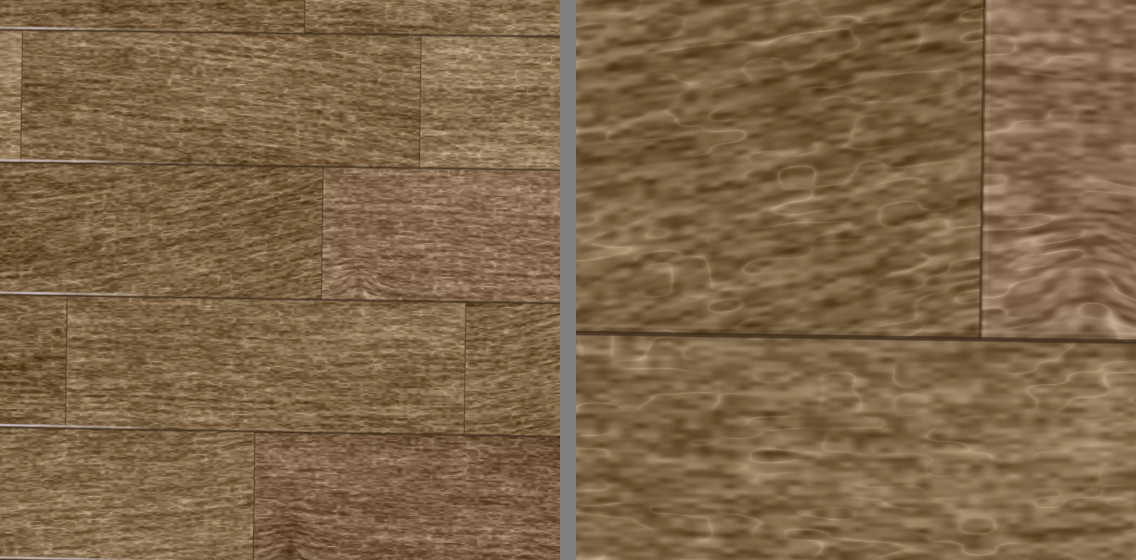
Left, the full canvas; right, a detail of the centre.
Write a WebGL 2 fragment shader that draws this texture.

```glsl
#version 300 es
precision highp float;

uniform vec2 u_resolution;
out vec4 outColor;

const float ROW_HEIGHT = 0.2365;
const float PLANK_LENGTH = 0.712;
const float FIRST_SEAM = 0.0534;
const vec3 OAK = vec3(0.497, 0.396, 0.282);
const vec3 GROOVE = vec3(0.235, 0.165, 0.10);
const vec3 GLINT = vec3(0.80, 0.76, 0.79);

// Joint position in each row, then brightness and grain slope of its planks
const float JOINTS[6] = float[6](0.547, 0.040, 0.577, 0.120, 0.455, 0.250);
const float TONES[18] = float[18](
    -0.020, 0.030, 0.0,    0.065, -0.030, 0.030,
    -0.055, 0.030, 0.0,   -0.055,  0.010, -0.010,
    -0.005, -0.050, 0.0,   0.0,    0.0,   0.0);
const float SLOPES[18] = float[18](
    0.02, -0.01, 0.0,   0.0, -0.09, 0.02,
    0.19, -0.02, 0.0,   0.02, 0.01, 0.50,
    0.08, -0.02, 0.0,   0.0, 0.0, 0.0);

float hash(vec2 p) {
    vec3 q = fract(p.xyx * vec3(0.1031, 0.1030, 0.0973));
    q += dot(q, q.yzx + 33.33);
    return fract((q.x + q.y) * q.z);
}

float noise(vec2 p) {
    vec2 cell = floor(p);
    vec2 f = fract(p);
    f = f * f * (3.0 - 2.0 * f);
    float low = mix(hash(cell), hash(cell + vec2(1.0, 0.0)), f.x);
    float high = mix(hash(cell + vec2(0.0, 1.0)), hash(cell + 1.0), f.x);
    return mix(low, high, f.y);
}

float line(float dist, float halfWidth, float pixel) {
    return 1.0 - smoothstep(halfWidth - pixel, halfWidth + pixel, abs(dist));
}

float spot(vec2 p, vec2 center, vec2 size) {
    vec2 d = (p - center) / size;
    return exp(-dot(d, d));
}

// Long, gently waving growth lines
float growthLines(vec2 p, float seed) {
    vec2 shift = vec2(seed * 71.0, seed * 37.0);
    float band = noise(p * vec2(2.5, 16.0) + shift) - 0.5;
    float streak = noise(p * vec2(6.0, 110.0) + shift) - 0.5;
    float phase = p.y * 460.0 + 6.0 * noise(p * vec2(5.0, 20.0) + shift);
    float ring = sin(phase) * noise(p * vec2(8.0, 25.0) + shift + 5.0);
    return 0.10 * band + 0.10 * streak + 0.050 * ring;
}

// Short fibres with thin, pale, wiggly threads
float pores(vec2 p, float seed) {
    vec2 shift = vec2(seed * 53.0, seed * 29.0);
    float fibre = noise(p * vec2(38.0, 250.0) + shift) - 0.5;
    float pore = noise(p * vec2(130.0, 340.0) + shift) - 0.5;
    float ridge = 1.0 - abs(2.0 * noise(p * vec2(48.0, 150.0) + shift + 19.0) - 1.0);
    float patches = smoothstep(0.25, 0.75, noise(p * vec2(30.0, 70.0) + shift));
    return 0.12 * fibre + 0.17 * pore + 0.13 * patches * pow(ridge, 5.0);
}

// Grain steepens toward the right end of a plank
vec2 bendGrain(vec2 p, float slope, float seed) {
    float steepening = 0.3 + 0.7 * p.x / PLANK_LENGTH;
    float wave = noise(p * vec2(6.0, 8.0) + seed * 43.0) - 0.5;
    return p + vec2(0.0, slope * p.x * steepening + 0.010 * wave);
}

void main() {
    vec2 uv = gl_FragCoord.xy / u_resolution;
    float pixel = 1.0 / min(u_resolution.x, u_resolution.y);

    // Slightly tilted rows, counted from the top
    float depth = 1.0 - uv.y;
    float tilt = 0.012 + 0.0065 * depth;
    float level = (depth - FIRST_SEAM - tilt * uv.x) / ROW_HEIGHT;
    int row = clamp(int(floor(level)) + 1, 0, 5);
    float down = fract(level) * ROW_HEIGHT;

    // Staggered planks within the row
    float along = (uv.x - JOINTS[row] + 0.013 * down) / PLANK_LENGTH;
    int column = clamp(int(floor(along)), -1, 1);
    int plank = row * 3 + column + 1;
    vec2 local = vec2(fract(along) * PLANK_LENGTH, down);
    float seed = hash(vec2(float(row) + 4.0, float(column) + 9.0));

    // Knots appear on the right-hand planks of alternate rows
    float knotted = (column == 0 && row > 0 && row % 2 == 0) ? 1.0 : 0.0;
    float swirl = knotted * spot(local, vec2(0.065, 0.205), vec2(0.035, 0.05));
    float core = knotted * spot(local, vec2(0.066, 0.208), vec2(0.008, 0.025));
    float tick = knotted * spot(local, vec2(0.312, 0.075), vec2(0.003, 0.018));

    // Growth lines follow the bend fully, pores only in part
    vec2 bent = bendGrain(local, SLOPES[plank], seed) + vec2(0.0, 0.025 * swirl);
    float light = TONES[plank] + growthLines(bent, seed) + pores(mix(local, bent, 0.5), seed);
    light -= 0.10 * core + 0.07 * tick + 0.02 * swirl;
    vec3 warmth = mix(vec3(0.0, 0.002, -0.010), vec3(0.003, -0.002, 0.010), knotted);
    vec3 color = OAK + warmth + light;

    // Short joints between planks
    float jointDist = (fract(along + 0.5) - 0.5) * PLANK_LENGTH;
    color += 0.03 * line(jointDist - 0.003, 0.001, pixel);
    color = mix(color, GROOVE, 0.62 * line(jointDist, 0.0009, pixel));

    // Long seams with a soft shadow
    float seamDist = (fract(level + 0.5) - 0.5) * ROW_HEIGHT;
    color *= 1.0 - 0.16 * exp(-abs(seamDist) / 0.004);
    color += 0.05 * line(seamDist + 0.0045, 0.001, pixel);
    color = mix(color, GROOVE, 0.75 * line(seamDist, 0.0013, pixel));

    // Reflected light along the left ends of the bevels
    float patchy = 0.6 + 0.4 * noise(vec2(uv.x * 14.0, floor(level + 0.5) * 5.0));
    float glint = patchy * (1.0 - smoothstep(0.02, 0.34, uv.x));
    color = mix(color, GLINT, glint * line(seamDist + 0.0040, 0.0020, pixel));

    outColor = vec4(clamp(color, 0.0, 1.0), 1.0);
}
```
